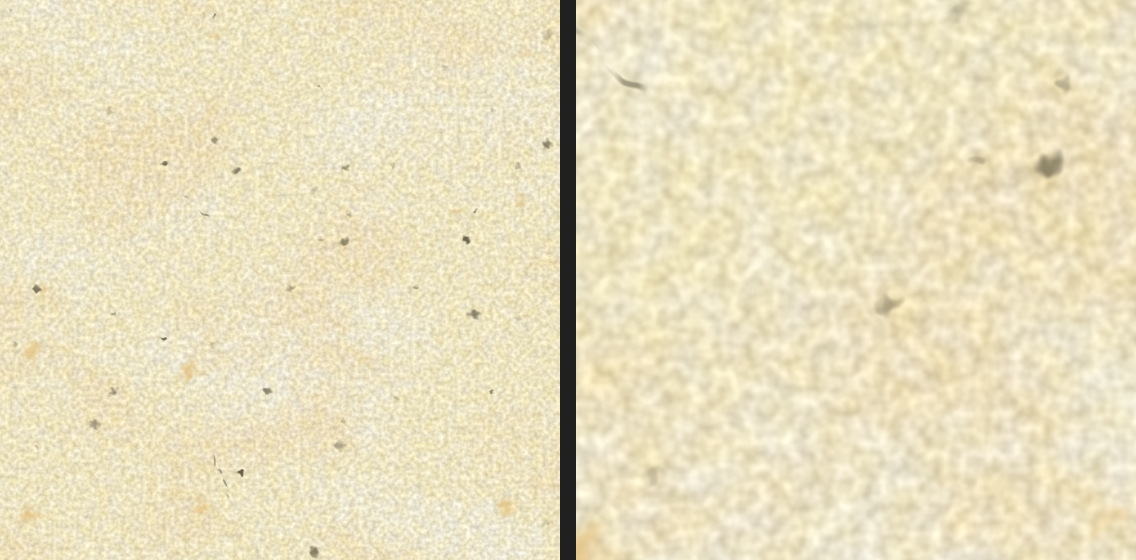
Left, the full canvas; right, a detail of the centre.
Write a WebGL 1 fragment shader that draws this texture.

```glsl
precision highp float;
// Cream limestone: fine mottled grain, soft warm and pale patches, dark pits, ochre stains and hairline scratches.
uniform vec2 u_resolution;

const vec3 CREAM = vec3(0.928, 0.893, 0.757);
const vec3 PALE  = vec3(0.928, 0.907, 0.815);
const vec3 PEACH = vec3(0.925, 0.866, 0.718);
const vec3 OCHRE = vec3(0.880, 0.730, 0.450);
const vec3 PIT   = vec3(0.340, 0.315, 0.235);

const float GRAIN_SCALE   = 125.0;
const float MOTTLE_SCALE  = 58.0;
const float GRAIN_AMOUNT  = 0.125;
const float MOTTLE_AMOUNT = 0.050;
const float TINT_AMOUNT   = 0.090;
const float PIT_CELLS     = 22.0;
const float STAIN_CELLS   = 7.0;
const float SCRATCH_CELLS = 4.0;

vec2 hash2(vec2 p) {
  vec3 q = fract(p.xyx * vec3(0.1031, 0.1030, 0.0973));
  q += dot(q, q.yzx + 33.33);
  return fract((q.xx + q.yz) * q.zy);
}

float cornerSlope(vec2 cell, vec2 offset) {
  float angle = 6.28318 * hash2(cell).x;
  return dot(vec2(cos(angle), sin(angle)), offset);
}

// Gradient noise, roughly -0.7 to 0.7
float noise(vec2 p) {
  vec2 i = floor(p), f = fract(p);
  vec2 u = f * f * f * (f * (f * 6.0 - 15.0) + 10.0);
  vec2 e = vec2(1.0, 0.0);
  float low  = mix(cornerSlope(i, f), cornerSlope(i + e, f - e), u.x);
  float high = mix(cornerSlope(i + e.yx, f - e.yx), cornerSlope(i + e.xx, f - e.xx), u.x);
  return mix(low, high, u.y);
}

float fbm(vec2 p) {
  float sum = 0.0, gain = 1.0;
  for (int i = 0; i < 4; i++) {
    sum += gain * noise(p);
    p = p * 2.03 + 17.7;
    gain *= 0.55;
  }
  return sum;
}

// Irregular dark pits, gathered into loose groups
float pits(vec2 uv) {
  vec2 p = uv * PIT_CELLS;
  vec2 cell = floor(p);
  vec2 pick = hash2(cell + 71.0);
  vec2 shape = hash2(cell + 139.0);
  float group = noise(cell * 0.23 + 5.3);
  float present = step(pick.x, 0.055 + 0.35 * max(group, 0.0));
  vec2 d = fract(p) - mix(vec2(0.3), vec2(0.7), hash2(cell + 211.0));
  d += 0.16 * vec2(noise(uv * 105.0), noise(uv * 105.0 + 40.0));
  d.x *= mix(0.75, 1.2, shape.y);
  float radius = mix(0.09, 0.20, shape.x * shape.x);
  float body = 1.0 - smoothstep(radius * 0.35, radius * 1.4, length(d));
  return present * body * mix(0.22, 0.90, pick.y * pick.y);
}

// Soft rusty blotches
float stains(vec2 uv) {
  vec2 p = uv * STAIN_CELLS;
  vec2 cell = floor(p);
  vec2 pick = hash2(cell + 307.0);
  vec2 d = fract(p) - mix(vec2(0.3), vec2(0.7), hash2(cell + 401.0));
  d += 0.12 * vec2(noise(uv * 48.0), noise(uv * 48.0 + 23.0));
  float radius = mix(0.10, 0.19, pick.y);
  float body = 1.0 - smoothstep(0.0, radius, length(d));
  return step(pick.x, 0.28) * body * mix(0.35, 0.75, pick.y);
}

// Short broken hairlines, mostly falling to the right
float scratches(vec2 uv) {
  vec2 p = uv * SCRATCH_CELLS;
  vec2 cell = floor(p);
  vec2 pick = hash2(cell + 503.0);
  vec2 d = fract(p) - mix(vec2(0.35), vec2(0.65), hash2(cell + 601.0));
  d += 0.03 * noise(uv * 40.0);
  float angle = -mix(0.4, 1.3, pick.y);
  vec2 along = vec2(cos(angle), sin(angle));
  float halfLength = mix(0.05, 0.19, hash2(cell + 701.0).x);
  float t = clamp(dot(d, along), -halfLength, halfLength);
  float line = 1.0 - smoothstep(0.003, 0.014, length(d - along * t));
  float breaks = smoothstep(-0.25, 0.3, noise(uv * 75.0 + 9.0));
  return step(pick.x, 0.22) * line * breaks * 0.5;
}

void main() {
  vec2 uv = gl_FragCoord.xy / min(u_resolution.x, u_resolution.y);

  // Broad patches, stretched slightly sideways
  float paleness = fbm(uv * vec2(2.6, 4.2) + 3.1);
  float warmth = fbm(uv * vec2(3.4, 5.0) + 31.7);
  vec3 color = mix(CREAM, PALE, smoothstep(-0.15, 0.55, paleness));
  color = mix(color, PEACH, 0.85 * smoothstep(-0.1, 0.6, warmth));

  // Crisp grain, softer mottling and a slight hue drift
  float grain = noise(uv * GRAIN_SCALE) + 0.45 * noise(uv * GRAIN_SCALE * 1.7 + 60.0);
  float mottle = noise(uv * MOTTLE_SCALE + 12.0);
  float tint = noise(uv * MOTTLE_SCALE * 0.8 + 90.0);
  color += (GRAIN_AMOUNT * grain + MOTTLE_AMOUNT * mottle) * vec3(0.95, 1.0, 1.08);
  color += TINT_AMOUNT * tint * vec3(-0.12, 0.05, 0.8);

  color = mix(color, OCHRE, stains(uv));
  color = mix(color, PIT, max(pits(uv), scratches(uv)));
  gl_FragColor = vec4(clamp(color, 0.0, 1.0), 1.0);
}
```
